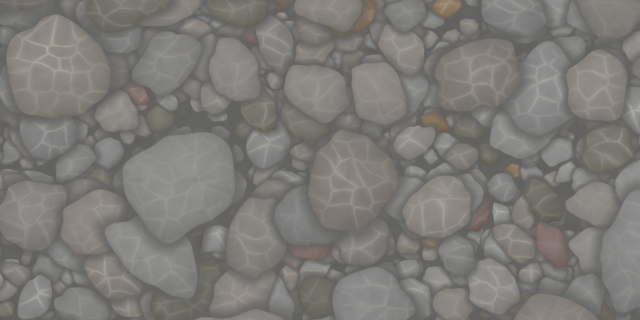
A Shadertoy shader for this texture:

```glsl
// Pale river pebbles under shallow, hazy water with a net of caustic light.

float hash(vec2 p) {
    return fract(sin(dot(p, vec2(127.1, 311.7))) * 43758.5453);
}

vec2 hash2(vec2 p) {
    return vec2(hash(p), hash(p + 19.7));
}

float noise(vec2 p) {
    vec2 i = floor(p), f = fract(p);
    f = f * f * (3.0 - 2.0 * f);
    return mix(mix(hash(i), hash(i + vec2(1, 0)), f.x),
               mix(hash(i + vec2(0, 1)), hash(i + vec2(1, 1)), f.x), f.y);
}

float fbm(vec2 p) {
    return 0.55 * noise(p) + 0.3 * noise(p * 2.1 + 7.3) + 0.15 * noise(p * 4.3 + 3.9);
}

// Bright seams between warped Voronoi cells
float caustics(vec2 p) {
    p += 0.045 * (vec2(noise(p * 13.0), noise(p * 13.0 + 40.0)) - 0.5);
    vec2 g = p * vec2(14.0, 18.0), cell = floor(g);
    float nearest = 9.0, second = 9.0;
    for (int y = -1; y <= 1; y++)
    for (int x = -1; x <= 1; x++) {
        vec2 id = cell + vec2(x, y);
        float d = length(id + hash2(id) - g);
        second = min(second, max(nearest, d));
        nearest = min(nearest, d);
    }
    return exp(-8.0 * (second - nearest)) * (0.3 + 1.1 * noise(p * 9.0 + 5.0));
}

// Mostly grey and beige stones, with a few ochre, red and olive ones
vec3 stoneColor(vec2 key) {
    float kind = hash(key + 8.3);
    vec3 color = mix(vec3(0.505, 0.507, 0.503), vec3(0.505, 0.485, 0.463),
                     smoothstep(0.3, 0.9, hash(key + 2.9)));
    if (kind > 0.96) color = vec3(0.50, 0.43, 0.345);
    else if (kind > 0.93) color = vec3(0.475, 0.41, 0.39);
    else if (kind > 0.85) color = vec3(0.435, 0.425, 0.39);
    return color + 0.055 * (hash(key + 6.1) - 0.4);
}

// Scatters one size of stone over what already lies below
void addStones(inout vec3 color, vec2 p, float size, float chance, float seed) {
    vec2 cell = floor(p / size);
    for (int y = -1; y <= 1; y++)
    for (int x = -1; x <= 1; x++) {
        vec2 id = cell + vec2(x, y), key = id + seed * 17.3;
        if (hash(key) > chance) continue;

        // Rotated oval with an uneven outline
        vec2 centre = (id + 0.5 + 0.55 * (hash2(key + 3.1) - 0.5)) * size;
        float radius = size * mix(0.42, 0.6, hash(key + 5.7));
        float angle = 2.6 * (hash(key + 1.3) - 0.5);
        vec2 offset = (p - centre) / radius;
        vec2 q = mat2(cos(angle), sin(angle), -sin(angle), cos(angle)) * offset;
        q.y *= mix(1.0, 1.6, hash(key + 4.4));
        float r = length(q);
        vec2 dir = q / max(r, 0.001);
        r *= 1.0 + 0.45 * (noise(dir * 1.2 + key * 7.0) - 0.5)
                 + 0.16 * (noise(dir * 2.8 + key * 3.0) - 0.5);
        float dist = (r - 1.0) * radius * 0.85;

        // Contact shadow, then the rounded stone itself
        color = mix(color, vec3(0.385, 0.383, 0.378),
                    0.75 * (1.0 - smoothstep(0.0, 0.12 * size + 0.006, dist)));
        if (dist > 0.004) continue;
        float dome = sqrt(max(0.0, 1.0 - r * r));
        vec3 stone = stoneColor(key);
        stone += 0.075 * (dome - 0.65) + 0.03 * dot(offset, vec2(-0.35, 0.8));
        stone += 0.05 * (fbm(p * 24.0 + key * 5.0) - 0.5);
        stone += 0.02 * (fbm(p * 75.0 + key) - 0.5);
        stone += vec3(0.105, 0.103, 0.098) * caustics(p + 0.3 * hash2(key + 9.2))
               * (0.35 + 0.65 * dome) * mix(0.4, 1.1, hash(key + 7.7));
        color = mix(color, stone, 1.0 - smoothstep(-0.002, 0.003, dist));
    }
}

void mainImage(out vec4 fragColor, in vec2 fragCoord) {
    vec2 p = fragCoord / iResolution.y;

    // Dark silty bed
    vec3 color = vec3(0.385, 0.383, 0.375) + 0.05 * (fbm(p * 30.0) - 0.5);

    // Gravel first, boulders last
    addStones(color, p, 0.06, 0.8, 1.0);
    addStones(color, p, 0.095, 0.85, 2.0);
    addStones(color, p, 0.15, 0.75, 3.0);
    addStones(color, p, 0.22, 0.6, 4.0);
    addStones(color, p, 0.32, 0.4, 5.0);

    // Thin veil of water light
    color += 0.008 * (noise(p * 3.0) - 0.3);
    fragColor = vec4(color, 1.0);
}
```
